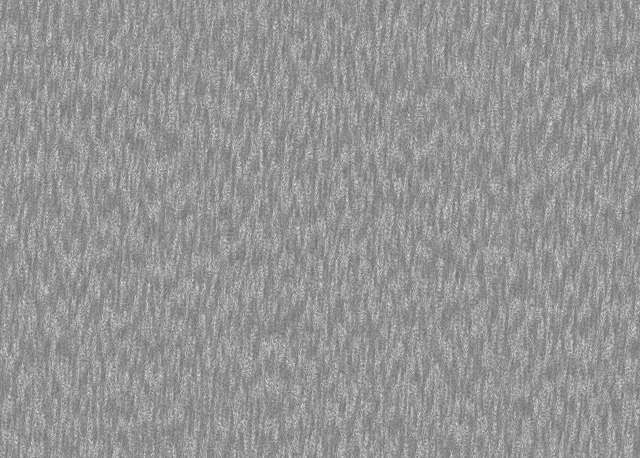
Give the GLSL for this texture, as a Shadertoy shader.

```glsl
// Grey woven fabric: short, slightly leaning vertical streaks under fine grain.
// Wrapping gradient noise at several stretched scales is layered, and the
// grain is stronger inside the light streaks. Every layer tiles both ways.

const vec3 MEAN_GREY = vec3(0.579);
const float TAU = 6.2831853;

// Integer hash of a lattice cell, returned as a unit gradient.
vec2 cellGradient(vec2 cell, uint seed) {
    uint h = uint(cell.x) * 1597u + uint(cell.y) * 51749u + seed * 7919u;
    h = (h ^ (h >> 16)) * 73244475u;
    h = (h ^ (h >> 15)) * 73244475u;
    h ^= h >> 16;
    float angle = TAU * float(h & 65535u) / 65536.0;
    return vec2(cos(angle), sin(angle));
}

// Wraps a cell; each vertical repeat moves sideways by the lean.
vec2 wrapCell(vec2 cell, vec2 period, float lean) {
    float turns = floor(cell.y / period.y);
    return vec2(mod(cell.x + turns * lean, period.x), cell.y - turns * period.y);
}

float cornerValue(vec2 cell, vec2 local, vec2 corner, vec2 period, float lean, uint seed) {
    vec2 gradient = cellGradient(wrapCell(cell + corner, period, lean), seed);
    return dot(gradient, local - corner);
}

// Tiling gradient noise at a lattice position.
float gradientNoise(vec2 p, vec2 period, float lean, uint seed) {
    vec2 cell = floor(p);
    vec2 f = p - cell;
    vec2 w = f * f * f * (f * (f * 6.0 - 15.0) + 10.0);
    float a = cornerValue(cell, f, vec2(0, 0), period, lean, seed);
    float b = cornerValue(cell, f, vec2(1, 0), period, lean, seed);
    float c = cornerValue(cell, f, vec2(0, 1), period, lean, seed);
    float d = cornerValue(cell, f, vec2(1, 1), period, lean, seed);
    return mix(mix(a, b, w.x), mix(c, d, w.x), w.y);
}

// Vertical fibres: the lattice is sheared by a whole number of cells.
float fibreNoise(vec2 uv, vec2 cells, float lean, uint seed) {
    vec2 p = uv * cells;
    p.x -= lean * uv.y;
    return gradientNoise(p, cells, lean, seed);
}

// Two half-cell-shifted layers keep the grain even across the lattice.
float grainNoise(vec2 uv, vec2 cells, vec2 warp, uint seed) {
    vec2 p = uv * cells + warp;
    return gradientNoise(p, cells, 0.0, seed)
         + gradientNoise(p + 0.5, cells, 0.0, seed + 1u);
}

void mainImage(out vec4 fragColor, in vec2 fragCoord) {
    vec2 uv = fragCoord / iResolution.xy;

    // Streaks of two widths, and thin threads between them
    float broad = fibreNoise(uv, vec2(91, 15), 5.0, 11u);
    float narrow = fibreNoise(uv, vec2(167, 23), 9.0, 23u);
    float thread = fibreNoise(uv, vec2(263, 31), 9.0, 37u);
    float streak = smoothstep(-0.35, 0.35, 0.75 * broad + narrow);

    // Fine grain, displaced by the streaks so that no grid shows
    vec2 warp = vec2(1.5 * broad, 3.0 * narrow);
    float grain = grainNoise(uv, vec2(331, 237), warp, 51u);

    // Combine, lifting the highlights a little
    float tone = 0.10 * (streak - 0.5) + 0.10 * thread;
    tone += 0.15 * grain * (0.75 + 0.5 * streak);
    tone += tone * tone;

    fragColor = vec4(clamp(MEAN_GREY + tone, 0.0, 1.0), 1.0);
}
```
